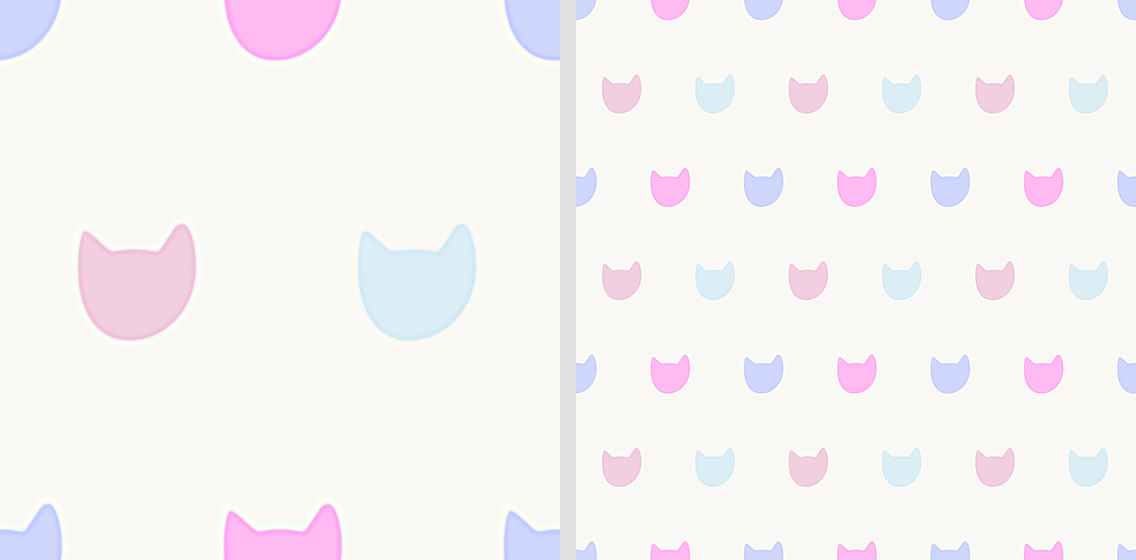
Left, the tile; right, the same tile 3 across and 3 down.
Give the GLSL for this pattern, as a three.js fragment shader.

```glsl
// Pastel cat-head silhouettes in two staggered rows of two on an off-white ground.
// Each head is a distance field: a lopsided superellipse outline cut by a notch
// between the ears. A deeper rim and a faint complementary halo follow its edge.

varying vec2 vUv;

// Layout: repeats per canvas side, and head centres measured in cells
const float REPEATS = 2.0;
const float CELL = 384.0;          // motif units per cell
const float EVEN_SHIFT = 0.0104;
const float ODD_SHIFT = 0.4896;
const float ROW_SHIFT = -0.0078;

// Colours
const vec3 GROUND = vec3(0.975, 0.973, 0.957);
const vec3 BLUE = vec3(0.81, 0.84, 0.99);
const vec3 MAGENTA = vec3(1.00, 0.73, 0.95);
const vec3 ROSE = vec3(0.95, 0.81, 0.88);
const vec3 AQUA = vec3(0.86, 0.93, 0.96);

// Head shape, in motif units about its centre
const float WIDEST_Y = 20.0;
const float CHIN_X = -10.0;
const vec2 JAW_LEFT = vec2(71.0, 100.0);
const vec2 JAW_RIGHT = vec2(91.0, 100.0);
const vec2 EAR_LEFT = vec2(10.0, 51.0);
const vec2 EAR_RIGHT = vec2(19.0, 60.0);
const float EAR_LEFT_X = -71.0;
const float EAR_RIGHT_X = 62.0;
const vec2 NOTCH_LEFT = vec2(-35.0, 41.0);
const vec2 NOTCH_RIGHT = vec2(29.0, 41.0);
const float SLOPE_LEFT = -0.90;
const float SLOPE_RIGHT = 1.48;
const vec2 CROWN = vec2(-4.0, 45.0);
const float CROWN_BEND = 0.0037;
const float ROUNDING = 6.0;

// Edge treatment, in motif units
const float EDGE_SOFTNESS = 2.0;
const float RIM_DEPTH = 2.0;
const float RIM_WIDTH = 4.0;
const float RIM_STRENGTH = 0.42;
const float HALO_OFFSET = 5.0;
const float HALO_WIDTH = 4.0;
const float HALO_STRENGTH = 0.14;

float smoothMin(float a, float b, float k) {
  float h = max(k - abs(a - b), 0.0) / k;
  return min(a, b) - 0.25 * h * h * k;
}

float smoothMax(float a, float b, float k) {
  return -smoothMin(-a, -b, k);
}

// First-order distance to a superellipse
float superellipse(vec2 q, vec2 radii, float power) {
  vec2 u = abs(q) / radii + 1e-3;
  float f = pow(pow(u.x, power) + pow(u.y, power), 1.0 / power);
  vec2 gradient = pow(u / f, vec2(power - 1.0)) / radii;
  return (f - 1.0) / length(gradient);
}

// Signed distance to a sloped line, negative below it
float belowLine(vec2 p, vec2 through, float slope) {
  vec2 q = p - through;
  return (q.y - slope * q.x) / sqrt(1.0 + slope * slope);
}

float catHead(vec2 p) {
  bool upper = p.y > WIDEST_Y;
  bool left = p.x < CHIN_X;

  // Outline: rounded jaw below, outer ear curves above
  float middle = upper ? clamp(p.x, EAR_LEFT_X, EAR_RIGHT_X) : CHIN_X;
  vec2 earRadii = left ? EAR_LEFT : EAR_RIGHT;
  vec2 jawRadii = left ? JAW_LEFT : JAW_RIGHT;
  float power = (left && !upper) ? 2.25 : 2.0;
  float outline = superellipse(p - vec2(middle, WIDEST_Y), upper ? earRadii : jawRadii, power);

  // Top: arched crown joined to the inner edge of each ear
  float x = p.x - CROWN.x;
  float top = p.y - CROWN.y + CROWN_BEND * x * x;
  top = smoothMin(top, belowLine(p, NOTCH_LEFT, SLOPE_LEFT), ROUNDING);
  top = smoothMin(top, belowLine(p, NOTCH_RIGHT, SLOPE_RIGHT), ROUNDING);
  return smoothMax(outline, top, ROUNDING);
}

float bump(float x, float width) {
  return exp(-x * x / (width * width));
}

void main() {
  // Staggered grid: nearest head, its row and its column
  vec2 grid = vUv * REPEATS;
  float row = floor(grid.y - ROW_SHIFT + 0.5);
  bool oddRow = mod(row, 2.0) > 0.5;
  float shift = oddRow ? ODD_SHIFT : EVEN_SHIFT;
  float column = floor(grid.x - shift + 0.5);
  bool oddColumn = mod(column, 2.0) > 0.5;
  vec2 p = (grid - vec2(column + shift, row + ROW_SHIFT)) * CELL;

  vec3 evenFill = oddColumn ? MAGENTA : BLUE;
  vec3 oddFill = oddColumn ? AQUA : ROSE;
  vec3 fill = oddRow ? oddFill : evenFill;

  // Rim deepens the fill, halo tints the ground the opposite way
  float d = catHead(p);
  vec3 contrast = fill - GROUND;
  vec3 inside = fill + contrast * RIM_STRENGTH * bump(d + RIM_DEPTH, RIM_WIDTH);
  vec3 outside = GROUND - contrast * HALO_STRENGTH * bump(d - HALO_OFFSET, HALO_WIDTH);
  float coverage = 1.0 - smoothstep(-EDGE_SOFTNESS, EDGE_SOFTNESS, d);
  gl_FragColor = vec4(clamp(mix(outside, inside, coverage), 0.0, 1.0), 1.0);
}
```
